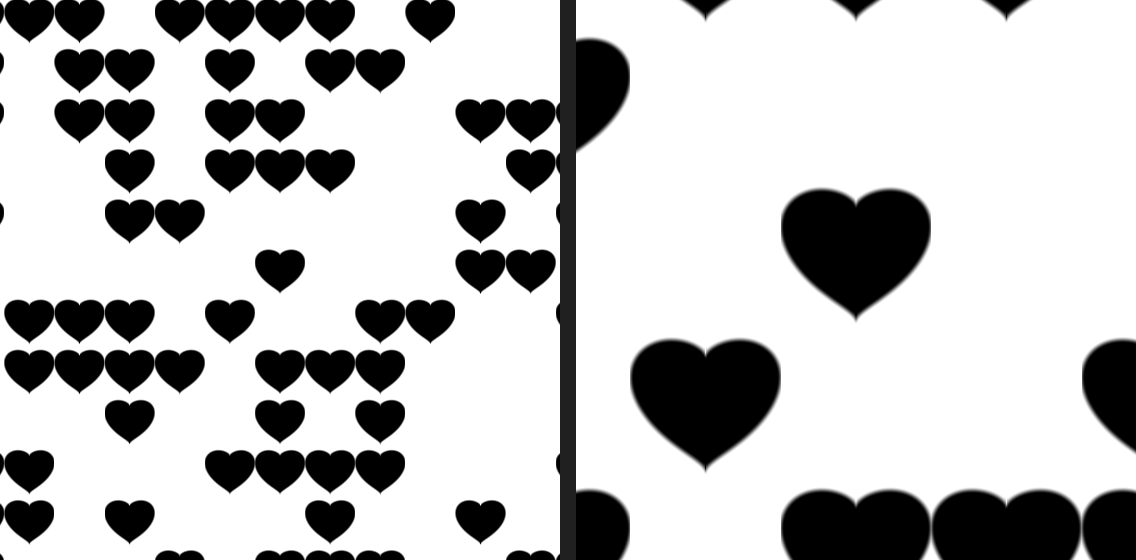
Left: the whole. Right: its middle third, enlarged.
Reproduce this pattern procedurally as a WebGL 1 fragment shader.

```glsl
precision highp float;

uniform vec2 u_resolution;

const float REPEATS = 11.17;               // cells across the canvas
const vec2 GRID_CENTER = vec2(0.5, 0.515); // middle of the central cell
const float FILL_CHANCE = 0.43;            // share of cells holding a heart
const float EDGE_SOFTNESS = 0.002;         // in canvas units
const vec3 PAPER = vec3(1.0);
const vec3 INK = vec3(0.0);

float hash(vec2 cell) {
  return fract(sin(dot(cell, vec2(12.9898, 78.233))) * 43758.5453);
}

// Circle sheared upward along |x|; negative inside, half width 1
float heartField(vec2 p) {
  float lift = 0.62 * pow(abs(p.x) + 0.0001, 0.6);
  return length(vec2(p.x, 1.3 * p.y - lift)) - 1.0;
}

// Field divided by its slope approximates true distance
float heartDistance(vec2 p) {
  vec2 e = vec2(0.01, 0.0);
  vec2 slope = vec2(heartField(p + e.xy) - heartField(p - e.xy),
                    heartField(p + e.yx) - heartField(p - e.yx)) / (2.0 * e.x);
  return heartField(p) / max(length(slope), 0.5);
}

float heartCoverage(vec2 p, float softness) {
  return 1.0 - smoothstep(-softness, softness, heartDistance(p));
}

// Ink amount of a grid whose cells are randomly filled or empty
float heartGrid(vec2 gridPos, float chance, float softness) {
  vec2 cell = floor(gridPos);
  vec2 local = fract(gridPos) - 0.5;
  float filled = step(hash(cell + 17.0), chance);
  vec2 heartPos = 2.0 * (local + vec2(0.0, 0.055));
  return filled * heartCoverage(heartPos, 2.0 * softness);
}

void main() {
  float size = min(u_resolution.x, u_resolution.y);
  vec2 uv = (gl_FragCoord.xy - 0.5 * u_resolution) / size + 0.5;

  vec2 gridPos = (uv - GRID_CENTER) * REPEATS + 0.5;
  float softness = max(EDGE_SOFTNESS, 1.0 / size) * REPEATS;
  float ink = heartGrid(gridPos, FILL_CHANCE, softness);

  gl_FragColor = vec4(mix(PAPER, INK, ink), 1.0);
}
```
